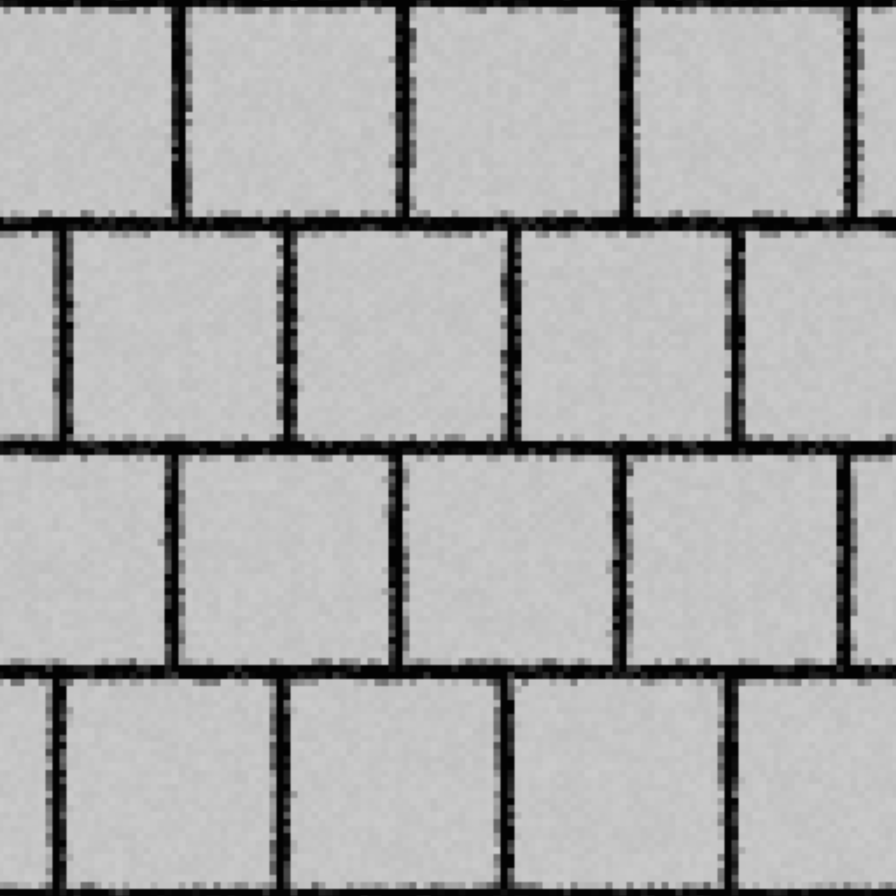
This pattern is drawn by a three.js fragment shader. Its source:

```glsl
// Square grey pavers in a running bond with ragged black joints.
// Shades are computed on a coarse grain grid: each grain measures its distance
// to the nearest joint, frays it by a hash, and blends softly into its neighbours.

#define TILES 4.0          // pavers across and down
#define GRAINS 128.0       // grains across and down, a multiple of 2 * TILES
#define FIRST_JOINT 0.258  // first upright joint of the bottom row, in pavers
#define ROW_SHIFT 0.515    // sideways shift per row, in pavers
#define JOINT_HALF 1.08    // half joint width, in grains
#define FRAY 0.85          // raggedness of the joint edge, in grains
#define SPECKLE 0.045      // brightness range of the stone grain
#define SOFTNESS 0.22      // blend between grains, in grains
#define STONE 0.772
#define JOINT 0.012

varying vec2 vUv;

float hash(vec2 p) {
  return fract(sin(dot(p, vec2(127.1, 311.7))) * 43758.5453);
}

// Distance to the nearest whole number
float toWhole(float x) {
  return abs(fract(x + 0.5) - 0.5);
}

// Distance to the nearest joint, in grains
float jointDistance(vec2 grain) {
  vec2 p = grain * TILES / GRAINS;
  float shift = FIRST_JOINT + ROW_SHIFT * floor(p.y);
  return min(toWhole(p.x - shift), toWhole(p.y)) * GRAINS / TILES;
}

// Brightness of one grain; the index wraps so that the edges join
float grainShade(vec2 index) {
  vec2 id = mod(index, GRAINS);
  vec2 pair = floor(id * 0.5);

  float fray = mix(hash(id + 17.0), hash(pair + 213.0), 0.4) - 0.5;
  float d = jointDistance(id + vec2(0.0, 0.5));
  float cover = clamp(JOINT_HALF + FRAY * fray + 0.5 - d, 0.0, 1.0);

  float speckle = mix(hash(id), hash(pair + 91.0), 0.35) - 0.5;
  return mix(STONE + SPECKLE * speckle, JOINT, cover);
}

void main() {
  // Grain centres lie on whole numbers across and on halves upward
  vec2 q = vUv * GRAINS - vec2(0.0, 0.5);
  vec2 i = floor(q);
  vec2 w = smoothstep(0.5 - SOFTNESS, 0.5 + SOFTNESS, fract(q));

  float low = mix(grainShade(i), grainShade(i + vec2(1.0, 0.0)), w.x);
  float high = mix(grainShade(i + vec2(0.0, 1.0)), grainShade(i + 1.0), w.x);
  gl_FragColor = vec4(vec3(mix(low, high, w.y)), 1.0);
}
```
